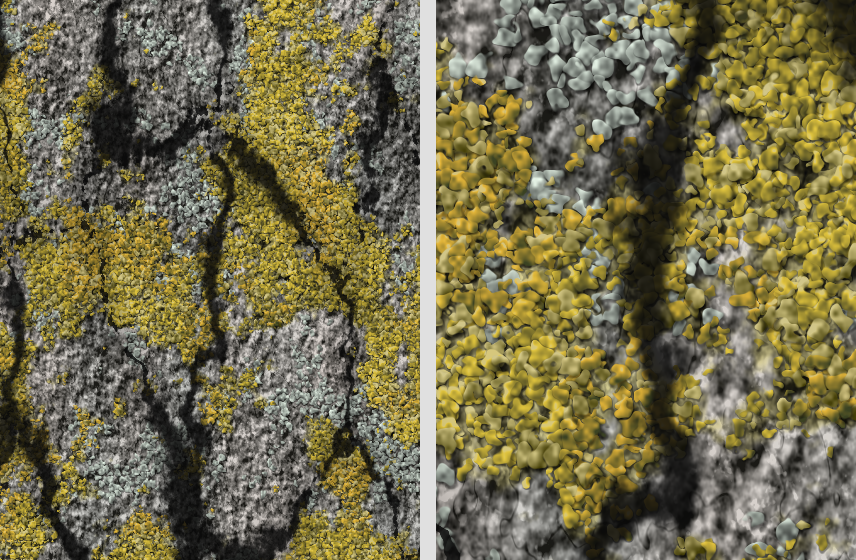
Left, the full canvas; right, a detail of the centre.
Give the GLSL for this texture, as a Shadertoy shader.

```glsl
// Weathered grey tree bark with dark furrows, crusted by yellow and pale lichen.
#define BARK_DARK   vec3(0.13, 0.13, 0.115)
#define BARK_LIGHT  vec3(0.71, 0.715, 0.70)
#define OLIVE       vec3(0.42, 0.39, 0.16)
#define YELLOW      vec3(0.88, 0.77, 0.24)
#define PALE_YELLOW vec3(0.78, 0.74, 0.51)
#define ORANGE      vec3(0.90, 0.70, 0.22)
#define PALE_GREEN  vec3(0.68, 0.72, 0.68)
#define LICHEN_LEVEL 0.53
#define BARK_CONTRAST 1.7
#define LOBES_PER_HEIGHT 120.0
#define PLATE_SCALE vec2(4.6, 1.7)

vec2 hash2(vec2 p) {
    vec3 q = fract(p.xyx * vec3(0.1031, 0.1030, 0.0973));
    q += dot(q, q.yzx + 33.33);
    return fract((q.xx + q.yz) * q.zy);
}

float noise(vec2 p) {
    vec2 i = floor(p), f = fract(p);
    f = f * f * (3.0 - 2.0 * f);
    float low = mix(hash2(i).x, hash2(i + vec2(1, 0)).x, f.x);
    float high = mix(hash2(i + vec2(0, 1)).x, hash2(i + vec2(1, 1)).x, f.x);
    return mix(low, high, f.y);
}

float fbm(vec2 p) {
    float sum = 0.0, amp = 0.5, total = 0.0;
    for (int i = 0; i < 4; i++) {
        sum += amp * noise(p);
        total += amp;
        p = mat2(1.6, 1.2, -1.2, 1.6) * p + 17.3;
        amp *= 0.6;
    }
    return sum / total;
}

// Gap between the nearest two plate centres: zero on the furrow line.
float plateEdge(vec2 p) {
    vec2 cell = floor(p);
    float near1 = 9.0, near2 = 9.0;
    for (int y = -1; y <= 1; y++)
    for (int x = -1; x <= 1; x++) {
        vec2 id = cell + vec2(x, y);
        float d = length(id + 0.1 + 0.8 * hash2(id + 40.0) - p);
        near2 = min(near2, max(near1, d));
        near1 = min(near1, d);
    }
    return near2 - near1;
}

// Broad colonies broken up into clumps.
float yellowField(vec2 p) {
    return fbm(p * vec2(8.5, 6.0) + 61.0) + 0.42 * (fbm(p * 32.0 + 11.0) - 0.5);
}

float greenField(vec2 p) {
    return fbm(p * vec2(18.0, 14.0) + 23.0);
}

vec3 lobeColor(vec2 id, vec2 centre, float light, bool yellow) {
    vec2 rnd = hash2(id + 130.0);
    if (!yellow) return PALE_GREEN * mix(0.5, 1.1, light);
    vec3 bright = mix(YELLOW, ORANGE, smoothstep(0.5, 0.75, noise(centre * 14.0 + 9.0)) * 0.8);
    bright = mix(bright, PALE_YELLOW, step(0.72, rnd.x) * 0.9);
    float age = 0.5 * (noise(centre * 9.0 + 80.0) - 0.5) + 0.5 * (rnd.y - 0.5);
    float shade = light + age;
    bright = mix(bright, PALE_YELLOW, 0.8 * smoothstep(0.95, 1.2, shade));
    return mix(OLIVE, bright, clamp(shade, -0.4, 1.1));
}

// Paint overlapping little lobes wherever the growth field is high enough.
void paintLichen(inout vec3 color, vec2 p, float scale, float level, float grain, bool yellow) {
    vec2 q = p * scale;
    q += 0.9 * (vec2(noise(q * 1.5), noise(q * 1.5 + 50.0)) - 0.5);
    vec2 cell = floor(q);
    float soft = 0.06 + 0.6 * scale / iResolution.y;
    for (int y = 1; y >= -1; y--)
    for (int x = -1; x <= 1; x++) {
        vec2 id = cell + vec2(x, y), rnd = hash2(id + scale);
        vec2 centre = id + 0.15 + 0.7 * rnd;
        float growth = yellow ? yellowField(centre / scale) : greenField(centre / scale);
        if (growth + 0.15 * (rnd.y - 0.5) < level) continue;
        vec2 d = q - centre;
        float radius = mix(0.4, 0.7, rnd.x);
        float shadow = 1.0 - smoothstep(radius - 0.1, radius + 0.2, length(d + vec2(-0.1, 0.18)));
        float cover = 1.0 - smoothstep(radius - soft, radius + 0.5 * soft, length(d));
        float light = 0.60 + 0.7 * dot(d, vec2(-0.45, 0.9)) + 1.5 * (grain - 0.5);
        color *= 1.0 - 0.4 * shadow;
        color = mix(color, lobeColor(id, centre / scale, light, yellow), cover);
    }
}

void mainImage(out vec4 fragColor, in vec2 fragCoord) {
    vec2 p = fragCoord / iResolution.y;

    // Rough bark: mottling, relief lit from the upper left, and fine grain
    vec2 rough = p * vec2(85.0, 62.0);
    float height = fbm(rough);
    float relief = height - fbm(rough + vec2(-0.35, 0.4));
    float grain = noise(p * vec2(330.0, 300.0)) * 0.6 + noise(p * 175.0 + 7.0) * 0.4;
    float tone = 0.53 + BARK_CONTRAST * (0.4 * (height - 0.5) + 0.8 * relief);
    tone += 0.75 * (grain - 0.5) + 0.6 * (fbm(p * vec2(11.0, 5.0) + 5.0) - 0.5);
    float crack = abs(fbm(p * vec2(26.0, 13.0) + 31.0) - 0.5);
    tone -= 0.3 * (1.0 - smoothstep(0.0, 0.02, crack));
    tone += 0.35 * smoothstep(0.60, 0.70, fbm(p * vec2(95.0, 75.0) + 3.0));
    vec3 color = mix(BARK_DARK, BARK_LIGHT, clamp(tone, -0.05, 1.2));
    color *= mix(vec3(1.0), vec3(1.03, 0.98, 0.97), noise(p * vec2(12.0, 3.0)));

    // Thin olive dust around the colonies, then the lichen lobes
    float dust = smoothstep(LICHEN_LEVEL - 0.06, LICHEN_LEVEL + 0.03, yellowField(p));
    color = mix(color, OLIVE * (0.5 + 1.1 * tone), 0.5 * dust);
    paintLichen(color, p, LOBES_PER_HEIGHT * 0.9, 0.63, grain, false);
    paintLichen(color, p, LOBES_PER_HEIGHT * 1.4, LICHEN_LEVEL + 0.015, grain, true);
    paintLichen(color, p, LOBES_PER_HEIGHT * 0.9, LICHEN_LEVEL + 0.06, grain, true);

    // Deep furrows between the tall plates, with shaded flanks
    vec2 warp = vec2(fbm(p * 8.0), fbm(p * 8.0 + 90.0)) - 0.5;
    float edge = plateEdge((p + 0.13 * warp) * PLATE_SCALE);
    float width = mix(0.01, 0.17, smoothstep(0.3, 0.8, noise(p * 5.0 + 12.0)));
    float furrow = 1.0 - smoothstep(0.3 * width, width, edge + 0.15 * (height - 0.5));
    float flank = 1.0 - smoothstep(0.0, 0.3, edge);
    color = mix(color, color * 0.2 + 0.035, furrow) * (1.0 - 0.2 * flank);

    fragColor = vec4(clamp(color, 0.0, 1.0), 1.0);
}
```
